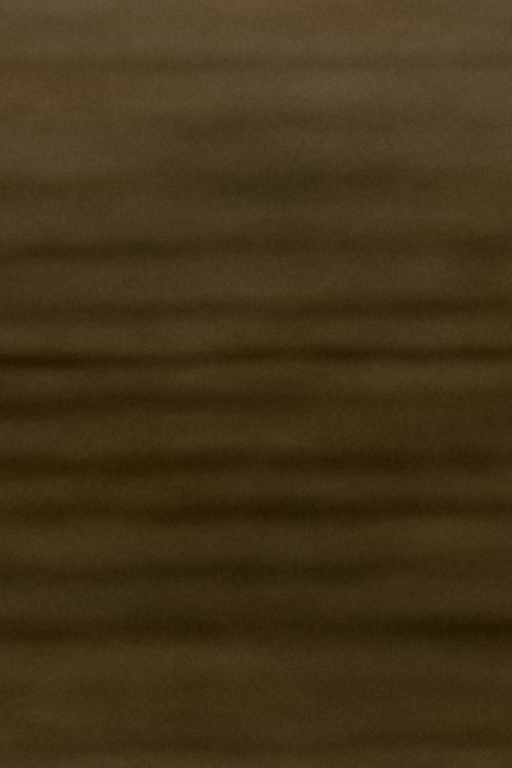
A WebGL 1 fragment shader for this texture:

```glsl
precision highp float;
// Dim brown cloth-like surface with soft, nearly horizontal dark folds.
// A parabolic light falloff is darkened by jittered Gaussian bands, then
// mottled with stretched noise, given a warm tint and finished with fine grain.

uniform vec2 u_resolution;

// Colours along the tone ramp; tone equals the red channel
const vec3 SHADOW_COLOR = vec3(0.160, 0.108, 0.006);
const vec3 MIDDLE_COLOR = vec3(0.250, 0.190, 0.080);
const vec3 LIGHT_COLOR  = vec3(0.370, 0.302, 0.200);
const vec3 WARM_TINT    = vec3(0.028, -0.004, -0.028);

// Light falloff: darkest height, tone there, and curvature
const float DARKEST_HEIGHT = 0.27;
const float DARKEST_TONE   = 0.246;
const float FALLOFF        = 0.225;

// Folds, in units of canvas height
const int   FOLD_COUNT   = 14;
const float FOLD_SPACING = 0.072;
const float FOLD_JITTER  = 0.036;
const float FOLD_SLOPE   = 0.016;
const float FOLD_WAVER   = 0.014;
const vec2  FOLD_WIDTH   = vec2(0.009, 0.019);
const vec2  FOLD_DEPTH   = vec2(0.040, 0.118);

const float STREAK_AMOUNT = 0.078;
const float BLOTCH_AMOUNT = 0.042;
const float GRAIN_AMOUNT  = 0.034;
const float GRAIN_SCALE   = 350.0;

float hash(vec2 p) {
  vec3 q = fract(vec3(p.xyx) * 0.1031);
  q += dot(q, q.yzx + 33.33);
  return fract((q.x + q.y) * q.z);
}

float valueNoise(vec2 p) {
  vec2 cell = floor(p);
  vec2 f = fract(p);
  f = f * f * (3.0 - 2.0 * f);
  float low  = mix(hash(cell), hash(cell + vec2(1.0, 0.0)), f.x);
  float high = mix(hash(cell + vec2(0.0, 1.0)), hash(cell + 1.0), f.x);
  return mix(low, high, f.y);
}

float fbm(vec2 p) {
  float sum = 0.0;
  float weight = 0.5;
  for (int i = 0; i < 4; i++) {
    sum += weight * valueNoise(p);
    p = p * 2.03 + 17.3;
    weight *= 0.5;
  }
  return sum / 0.9375;
}

// Total darkening from all folds at a point
float foldShade(vec2 p) {
  float shade = 0.0;
  for (int i = 0; i < FOLD_COUNT; i++) {
    float id = float(i) + 1.0;
    float center = (id - 0.5) * FOLD_SPACING
                 + FOLD_JITTER * (hash(vec2(id, 3.0)) - 0.5)
                 + FOLD_SLOPE * (p.x - 0.33)
                 + FOLD_WAVER * (fbm(vec2(p.x * 6.0, id * 7.7)) - 0.5);
    float width = mix(FOLD_WIDTH.x, FOLD_WIDTH.y, hash(vec2(id, 11.0)));
    float depth = mix(FOLD_DEPTH.x, FOLD_DEPTH.y, hash(vec2(id, 23.0)));
    float along = mix(0.45, 1.15, valueNoise(vec2(p.x * 4.5, id * 5.3)));
    float d = (p.y - center) / width;
    shade += depth * along * exp(-0.5 * d * d);
  }
  // Folds fade toward the lit top and the bottom edge
  float topFade = mix(1.0, 0.35, smoothstep(0.6, 0.95, p.y));
  float bottomFade = mix(0.4, 1.0, smoothstep(0.03, 0.25, p.y));
  return shade * topFade * bottomFade;
}

vec3 toneColor(float tone) {
  float toMiddle = (tone - SHADOW_COLOR.r) / (MIDDLE_COLOR.r - SHADOW_COLOR.r);
  float toLight = (tone - MIDDLE_COLOR.r) / (LIGHT_COLOR.r - MIDDLE_COLOR.r);
  vec3 color = mix(SHADOW_COLOR, MIDDLE_COLOR, clamp(toMiddle, -0.1, 1.0));
  return mix(color, LIGHT_COLOR, clamp(toLight, 0.0, 1.2));
}

void main() {
  vec2 p = gl_FragCoord.xy / u_resolution.y;

  // Broad light and folds
  float rise = p.y - DARKEST_HEIGHT;
  float tone = DARKEST_TONE + FALLOFF * rise * rise;
  tone -= foldShade(p);

  // Stretched streaks and softer blotches
  tone += STREAK_AMOUNT * (fbm(vec2(p.x * 3.0, p.y * 18.0) + 40.0) - 0.5);
  tone += BLOTCH_AMOUNT * (fbm(p * vec2(16.0, 28.0) + 90.0) - 0.5);

  // Fine grain
  tone += GRAIN_AMOUNT * (valueNoise(p * GRAIN_SCALE) - 0.5);

  // Patchy warm tint
  float warmth = fbm(p * vec2(2.5, 9.0) + 61.0) - 0.5;
  vec3 color = toneColor(tone) + WARM_TINT * warmth;
  gl_FragColor = vec4(max(color, 0.0), 1.0);
}
```
